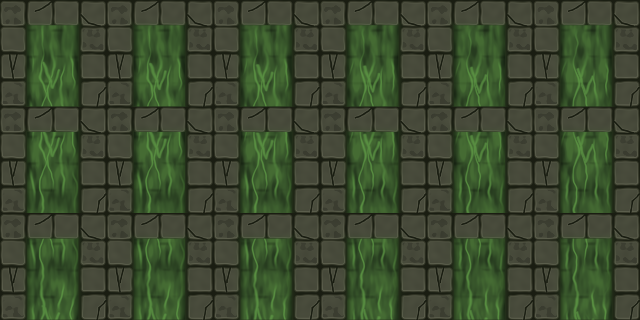
Write a WebGL 1 fragment shader that draws this pattern.

```glsl
precision highp float;
// Six by three paving tiles: a 4 x 4 grid of worn stones around a green slime pool.
// Stones are rounded boxes with bent cracks and noise stains; the slime is stretched
// gradient noise with wandering bright strands that drift from tile to tile.
uniform vec2 u_resolution;

const vec2 REPEATS = vec2(6.0, 3.0);
const vec3 GAP = vec3(0.10, 0.115, 0.07);
const vec3 RIM = vec3(0.22, 0.23, 0.17);
const vec3 FACE = vec3(0.28, 0.29, 0.23);
const vec3 LIP = vec3(0.37, 0.38, 0.31);
const vec3 SLIME_DEEP = vec3(0.15, 0.23, 0.12);
const vec3 SLIME_MID = vec3(0.22, 0.34, 0.17);
const vec3 SLIME_LIGHT = vec3(0.27, 0.42, 0.20);
const vec3 SLIME_GLOW = vec3(0.38, 0.62, 0.28);

vec2 hash2(vec2 p) {
  p = vec2(dot(p, vec2(127.1, 311.7)), dot(p, vec2(269.5, 183.3)));
  return fract(sin(p) * 43758.5) * 2.0 - 1.0;
}

float gradientNoise(vec2 p) {
  vec2 i = floor(p), f = fract(p);
  vec2 w = f * f * (3.0 - 2.0 * f);
  vec2 e = vec2(1.0, 0.0);
  float low = mix(dot(hash2(i), f), dot(hash2(i + e), f - e), w.x);
  float high = mix(dot(hash2(i + e.yx), f - e.yx), dot(hash2(i + 1.0), f - 1.0), w.x);
  return mix(low, high, w.y);
}

float roundedBox(vec2 p, vec2 halfSize, float radius) {
  vec2 q = abs(p) - halfSize + radius;
  return length(max(q, 0.0)) + min(max(q.x, q.y), 0.0) - radius;
}

float segment(vec2 p, vec2 a, vec2 b) {
  vec2 ab = b - a;
  return length(p - a - ab * clamp(dot(p - a, ab) / dot(ab, ab), 0.0, 1.0));
}

float bentLine(vec2 p, vec2 a, vec2 b, vec2 c) {
  return min(segment(p, a, b), segment(p, b, c));
}

// 1 for the stone at the given column and row, else 0
float isCell(vec2 id, vec2 target) {
  return 1.0 - step(0.5, distance(id, target));
}

// Distance to the crack of a stone, far away on whole stones
float crackDistance(vec2 p, vec2 id) {
  p += 0.025 * gradientNoise(p * 7.0);
  float split = bentLine(p, vec2(0.33, 0.42), vec2(0.62, 0.30), vec2(0.97, 0.05));
  float leftChip = bentLine(p, vec2(0.04, 0.56), vec2(0.32, 0.86), vec2(0.75, 0.98));
  float rightChip = bentLine(p, vec2(0.98, 0.28), vec2(0.72, 0.55), vec2(0.64, 0.98));
  float fork = min(segment(p, vec2(0.36, 0.04), vec2(0.50, 0.94)),
                   segment(p, vec2(0.64, 0.04), vec2(0.50, 0.58)));
  float d = split + 9.0 * (1.0 - isCell(id, vec2(1.0, 0.0)));
  d = min(d, leftChip + 9.0 * (1.0 - isCell(id, vec2(3.0, 0.0))));
  d = min(d, rightChip + 9.0 * (1.0 - isCell(id, vec2(3.0, 3.0))));
  return min(d, fork + 9.0 * (1.0 - isCell(id, vec2(0.0, 2.0))));
}

vec3 stoneColour(vec2 p, vec2 id, float aa) {
  vec2 centre = vec2(0.5) + 0.015 * hash2(id + 3.0);
  float d = roundedBox(p - centre, vec2(0.465), 0.13);
  d += 0.045 * gradientNoise(p * 2.6 + id * 7.3);
  // face with mottling and stains
  vec3 face = FACE * (1.0 + 0.10 * gradientNoise(p * 3.0 + id * 4.7));
  float stained = isCell(id, vec2(0.0)) + isCell(id, vec2(3.0, 1.0)) + isCell(id, vec2(0.0, 3.0));
  face *= 1.0 - 0.17 * stained * smoothstep(0.06, 0.16, gradientNoise(p * 4.2 + id * 5.3));
  // dark rim, worn light edge, cracks
  vec3 colour = mix(RIM, face, smoothstep(-0.025, -0.075, d));
  float worn = 0.4 + 0.5 * smoothstep(0.2, 0.9, p.y);
  colour = mix(colour, LIP, worn * smoothstep(0.025 + aa * 0.5, 0.0, abs(d + 0.055)));
  float crack = crackDistance(p, id);
  colour = mix(colour, LIP, 0.4 * smoothstep(0.03, 0.0, abs(crack - 0.05)));
  colour = mix(colour, GAP, smoothstep(0.022 + aa, 0.018 - aa * 0.4, crack));
  return mix(GAP, colour, smoothstep(aa, -aa, d));
}

// Brightness of the slime strands
float strands(vec2 p, float seed) {
  float glow = 0.0;
  for (int i = 0; i < 5; i++) {
    float k = float(i);
    float path = 0.30 + 0.095 * k + 0.11 * gradientNoise(vec2(p.y * 4.0 + seed, k * 7.7 + 0.4));
    path += 0.02 * gradientNoise(vec2(p.y * 13.0, k * 3.1 + seed));
    float width = 0.004 + 0.028 * max(0.0, gradientNoise(vec2(p.y * 5.0, k * 5.9 + 0.5)) + 0.12);
    float strength = smoothstep(-0.20, 0.25, gradientNoise(vec2(p.y * 4.0 + k * 9.0, 2.5)));
    glow = max(glow, strength * smoothstep(width + 0.010, 0.0, abs(p.x - path)));
  }
  // a V-shaped fold of thicker slime
  vec2 v = vec2(p.x + 0.03 * gradientNoise(p * 9.0 + seed), fract(p.y));
  float fold = bentLine(v, vec2(0.41, 0.59), vec2(0.49, 0.82), vec2(0.55, 0.66));
  return max(glow, 0.9 * smoothstep(0.021, 0.002, fold));
}

vec3 slimeColour(vec2 q, vec2 tile) {
  vec2 p = vec2(q.x, q.y + 0.36 * tile.y - 0.012 * tile.x);
  float seed = 0.13 * tile.x;
  float tone = gradientNoise(vec2(p.x * 13.0, p.y * 4.5 + seed));
  tone += 0.5 * gradientNoise(vec2(p.x * 29.0, p.y * 9.0 - seed));
  vec3 colour = mix(SLIME_DEEP, SLIME_MID, smoothstep(-0.55, 0.0, tone));
  colour = mix(colour, SLIME_LIGHT, smoothstep(-0.05, 0.35, tone));
  // sunken joints, bright strands, shaded sides
  float joint = abs(fract(q.y * 4.0 - 0.14 + 0.5) - 0.5);
  colour *= 1.0 - 0.22 * smoothstep(0.10, 0.0, joint) * smoothstep(-0.2, 0.2, gradientNoise(q * 8.0));
  colour = mix(colour, SLIME_GLOW, 0.75 * strands(p, seed));
  float side = min(q.x - 0.25, (0.745 - q.x) * 0.8);
  return colour * mix(0.6, 1.0, smoothstep(0.0, 0.06, side));
}

void main() {
  vec2 grid = gl_FragCoord.xy / u_resolution * REPEATS;
  vec2 tile = vec2(floor(grid.x), REPEATS.y - 1.0 - floor(grid.y));
  vec2 q = vec2(fract(grid.x), 1.0 - fract(grid.y)); // y runs down from the tile top
  float aa = REPEATS.y / u_resolution.y;
  vec2 id = min(floor(q * 4.0), 3.0);
  float pool = max(max(0.255 - q.x, q.x - 0.735), max(0.237 - q.y, q.y - 0.997));
  bool inPoolCell = abs(id.x - 1.5) < 1.0 && id.y > 0.5;
  vec3 colour = inPoolCell ? GAP : stoneColour(q * 4.0 - id, id, aa * 3.0);
  colour = mix(colour, SLIME_MID, 0.35 * exp(-45.0 * max(pool, 0.0)));
  colour = mix(colour, slimeColour(q, tile), smoothstep(aa * 0.7, -aa * 0.7, pool));
  gl_FragColor = vec4(colour, 1.0);
}
```
